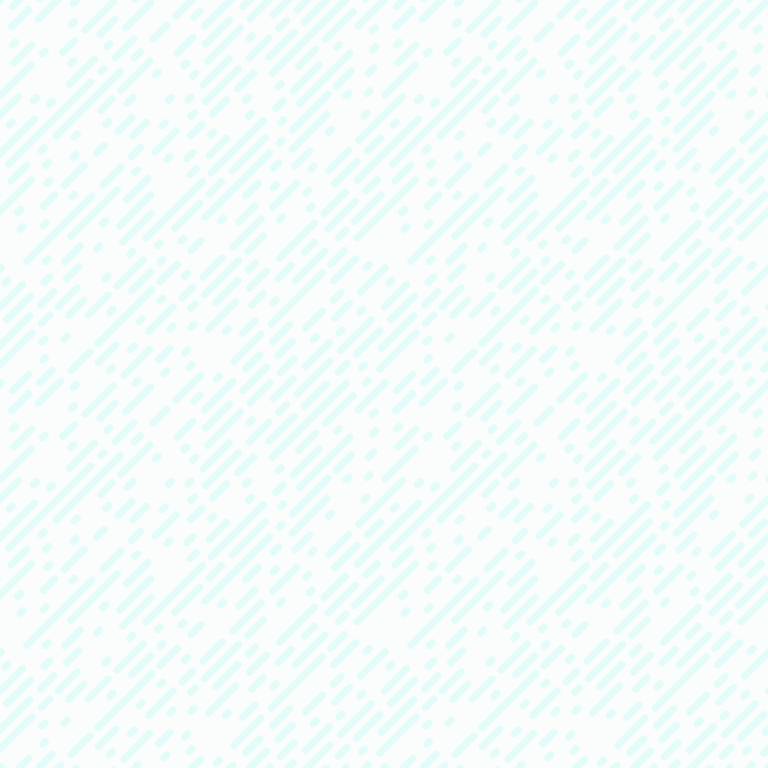
Write a Shadertoy shader that draws this pattern.

```glsl
// Pale aqua diagonal dashes with round caps, mixed with dots and bare gaps.
// Each of 20 lines per tile is cut into 13 jittered cells that wrap around;
// a hash makes each cell a dash, dot or gap. The tile repeats 2 by 2.

const float LINES = 20.0;
const float CELLS = 13.0;

// Random value for a cell, wrapped over the tile
float hash(float line, float cell, float seed) {
    vec2 id = vec2(mod(line, LINES), mod(cell, CELLS));
    return fract(sin(dot(id, vec2(127.1, 311.7)) + seed * 74.7) * 43758.5453);
}

// Jittered position where a cell begins
float cellStart(float line, float cell) {
    return cell + 0.72 * (hash(line, cell, 1.0) - 0.5);
}

bool isDash(float line, float cell) {
    return hash(line, cell, 2.0) > 0.34;
}

// Half of the gap at the start of a cell; some neighbouring dashes join
float halfGap(float line, float cell) {
    bool joined = isDash(line, cell) && isDash(line, cell - 1.0)
               && hash(line, cell, 3.0) < 0.18;
    return joined ? 0.0 : mix(0.135, 0.26, hash(line, cell, 4.0));
}

// Distance along the line to the core of a dash or dot, in cells
float coreDistance(float along, float line, float cell) {
    float kind = hash(line, cell, 2.0);
    if (kind < 0.07) return 10.0;
    float a = cellStart(line, cell);
    float b = cellStart(line, cell + 1.0);
    if (isDash(line, cell)) {
        a += halfGap(line, cell);
        b -= halfGap(line, cell + 1.0);
    } else {
        a = b = 0.5 * (a + b);
    }
    float halfLength = max(0.5 * (b - a), 0.05);
    return max(abs(along - 0.5 * (a + b)) - halfLength, 0.0);
}

void mainImage(out vec4 fragColor, in vec2 fragCoord) {
    vec2 uv = fragCoord / iResolution.xy;

    // Nearest diagonal line, and the position along it in cells
    float across = (uv.x - uv.y) * 2.0 * LINES;
    float line = floor(across + 0.5);
    float along = (uv.x + uv.y + line / (2.0 * LINES)) * CELLS;

    // Nearest dash core among the cells that can reach this point
    float nearest = 10.0;
    for (float i = -1.0; i <= 1.0; i++)
        nearest = min(nearest, coreDistance(along, line, floor(along) + i));

    // Round-capped stroke, measured in canvas units
    vec2 offset = vec2(nearest / CELLS, (across - line) / (2.0 * LINES)) * 0.7071;
    float edge = length(offset) - 0.0048;
    float pixel = 1.0 / iResolution.y;
    float ink = 1.0 - smoothstep(-0.7 * pixel, 0.7 * pixel, edge);

    vec3 paper = vec3(0.985, 0.992, 0.992);
    vec3 aqua = vec3(0.89, 0.99, 0.98);
    fragColor = vec4(mix(paper, aqua, ink), 1.0);
}
```
